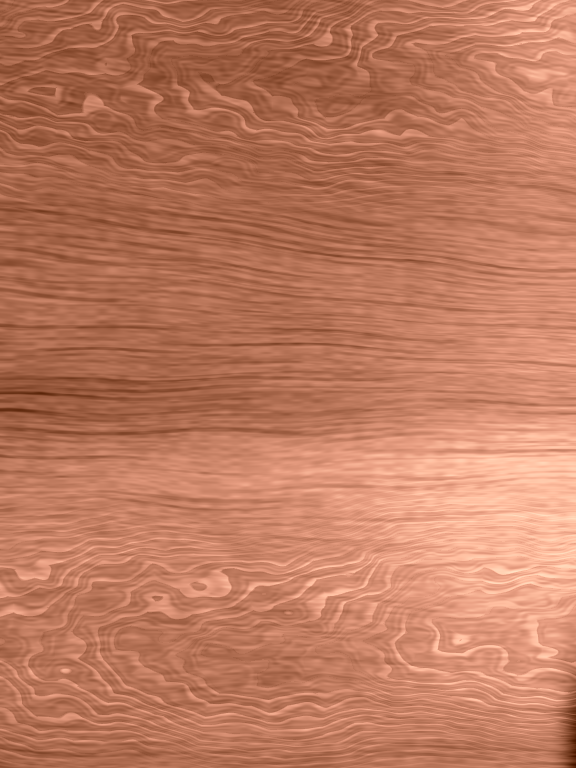
Reproduce this texture procedurally as a Shadertoy shader.

```glsl
// Reddish brown wood veneer: two flame figures joined by fine straight grain.
// Rings are contours of nested V shapes, bent by layered sines and notched by
// cellular noise; thin pore lines and fibres cover all, lit by a lamp at right.

float hash(vec2 p) {
    return fract(sin(dot(p, vec2(127.1, 311.7))) * 43758.5);
}

float noise(vec2 p) {
    vec2 i = floor(p), f = fract(p);
    f = f * f * (3.0 - 2.0 * f);
    return mix(mix(hash(i), hash(i + vec2(1, 0)), f.x),
               mix(hash(i + vec2(0, 1)), hash(i + vec2(1, 1)), f.x), f.y);
}

// Distance to the nearest scattered point
float cellular(vec2 p) {
    vec2 cell = floor(p);
    float nearest = 2.0;
    for (int y = -1; y <= 1; y++)
    for (int x = -1; x <= 1; x++) {
        vec2 c = cell + vec2(x, y);
        vec2 point = c + vec2(hash(c), hash(c + 37.0));
        nearest = min(nearest, length(p - point));
    }
    return nearest;
}

float layeredSines(vec2 p) {
    float sum = 0.0, amp = 0.5;
    for (int i = 0; i < 4; i++) {
        sum += amp * sin(p.x + 1.7 * sin(p.y * 0.8 + float(i))) * cos(p.y + 0.6 * p.x);
        p = mat2(1.6, 0.7, -0.7, 1.6) * p + 2.3;
        amp *= 0.5;
    }
    return sum;
}

// Distance from the heart line of the nearer flame figure
float heartDistance(vec2 p) {
    float y = p.y + 0.012 * sin(p.x * 7.0) + 0.006 * sin(p.x * 17.0 + 2.0);
    return min(abs(y - 0.9), abs(y - 0.17));
}

// Ring count: rounded V shapes opening to the right, flattening with distance
float ringField(vec2 p, float d) {
    float flame = 1.0 - smoothstep(0.05, 0.25, d);
    float rings = 14.0 * p.x * mix(0.1, 1.0, flame);
    rings -= 30.0 * sqrt(d * d + 0.0003) + 120.0 * d * d;
    rings += mix(0.4, 2.1, flame) * layeredSines(p * vec2(11.0, 17.0));
    rings += mix(0.1, 1.2, flame) * cellular(p * vec2(15.0, 27.0));
    return rings + 0.5 * flame * noise(p * vec2(38.0, 85.0));
}

// Height across the straight grain, which dips to the right in the upper half
float grainHeight(vec2 p) {
    float dip = 0.13 * p.x * smoothstep(0.44, 0.72, p.y);
    float wave = 0.006 * sin(p.x * 8.0 + p.y * 14.0) + 0.002 * sin(p.x * 23.0 - p.y * 31.0);
    return p.y + dip + wave + 0.004 * layeredSines(p * vec2(6.0, 8.0));
}

// Thin dark lines, each fading in and out along its length
float poreLines(vec2 p, float height, float count) {
    float v = height * count + 0.8 * noise(vec2(p.x * 7.0, height * count * 0.6));
    float row = floor(v);
    float present = noise(vec2(p.x * 5.0 + 40.0 * hash(vec2(row, 3.0)), row * 7.0));
    float offset = abs(fract(v) - 0.5);
    return (1.0 - smoothstep(0.08, 0.32, offset)) * smoothstep(0.25, 0.85, present);
}

// Broad light and shade, 0 for dark brown to above 1 for pale pink
float lighting(vec2 uv) {
    float tone = 0.24 + 0.38 * (1.0 - smoothstep(0.36, 0.5, uv.y));
    vec2 lamp = (uv - vec2(1.05, 0.37)) * vec2(1.6, 4.2);
    vec2 upper = (uv - vec2(1.05, 0.95)) * vec2(4.0, 3.5);
    tone += 0.66 * exp(-dot(lamp, lamp)) + 0.5 * exp(-dot(upper, upper));
    tone += 0.22 * smoothstep(0.45, 1.0, uv.x);
    tone += 0.14 * exp(-pow((uv.y - 0.64) / 0.11, 2.0));
    tone -= 0.12 * exp(-pow((uv.y - 0.49 + 0.03 * uv.x) / 0.028, 2.0));
    tone -= 0.12 * (1.0 - smoothstep(0.15, 0.3, uv.y));
    tone -= 0.1 * (1.0 - smoothstep(0.0, 0.12, uv.y));
    vec2 corner = (uv - vec2(1.01, 0.03)) * vec2(32.0, 9.0);
    return tone - 1.4 * exp(-dot(corner, corner));
}

void mainImage(out vec4 fragColor, in vec2 fragCoord) {
    vec2 uv = fragCoord / iResolution.xy;
    vec2 p = fragCoord / iResolution.y;
    float d = heartDistance(p);
    float rings = ringField(p, d);
    float flame = 1.0 - smoothstep(0.09, 0.22, d);
    float tone = lighting(uv);

    // Pale ring edges of uneven strength, sharp on one side
    float s = fract(rings);
    float soft = clamp(fwidth(rings), 0.05, 0.5);
    float edge = smoothstep(0.62, 0.94, s) * (1.0 - smoothstep(1.0 - soft, 1.0, s));
    float strength = smoothstep(0.15, 0.85, noise(p * vec2(9.0, 24.0) + 5.0));
    tone += edge * (0.12 + 0.88 * strength) * mix(0.06, 0.6, flame);
    tone -= 0.12 * flame * (1.0 - smoothstep(0.0, 0.4, s));

    // Faint finer rings between the main ones
    tone += 0.07 * flame * sin(rings * 18.85);

    // Dark pore lines along the straight grain
    float height = grainHeight(p);
    tone -= mix(0.38, 0.1, flame) * poreLines(p, height, 82.0);
    tone -= mix(0.2, 0.1, flame) * poreLines(p + 3.0, height, 131.0);

    // Fine fibres and uneven stain
    tone += 0.26 * (noise(vec2(p.x * 22.0, height * 230.0)) - 0.5);
    tone += 0.3 * (noise(vec2(p.x * 75.0, height * 340.0)) - 0.5);
    tone += 0.2 * (noise(vec2(p.x * 3.0, height * 18.0) + 3.0) - 0.5);

    // Stain colours from dark brown through rose to pale pink
    vec3 color = mix(vec3(0.55, 0.31, 0.20), vec3(0.89, 0.60, 0.49), tone);
    color += vec3(-0.01, 0.04, 0.03) * smoothstep(1.0, 1.4, tone);
    fragColor = vec4(clamp(color, 0.0, 1.0), 1.0);
}
```
